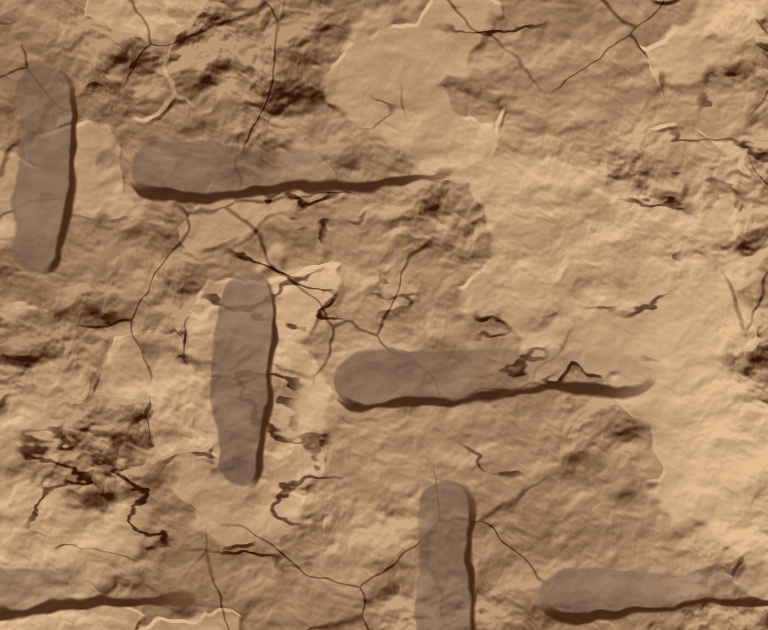
Write a Shadertoy shader that draws this texture.

```glsl
const vec2 LIGHT = vec2(-0.4, 0.92);
const vec2 STONE_STEP = vec2(0.322, -0.333);

float hash(vec2 p) {
    vec3 q = fract(p.xyx * 0.1031);
    q += dot(q, q.yzx + 33.33);
    return fract((q.x + q.y) * q.z);
}

float noise(vec2 p) {
    vec2 i = floor(p), f = fract(p);
    f = f * f * (3.0 - 2.0 * f);
    return mix(mix(hash(i), hash(i + vec2(1, 0)), f.x),
               mix(hash(i + vec2(0, 1)), hash(i + vec2(1, 1)), f.x), f.y);
}

float fbm(vec2 p, int octaves) {
    float sum = 0.0, amp = 0.5, total = 0.0;
    p += 40.0;
    for (int i = 0; i < octaves; i++) {
        sum += amp * noise(p);
        total += amp;
        amp *= 0.5;
        p = mat2(1.6, 1.2, -1.2, 1.6) * p + 7.3;
    }
    return sum / total;
}

vec2 warp(vec2 p, float scale, float amount) {
    return p + amount * (vec2(fbm(p * scale, 4), fbm(p * scale + 31.0, 4)) - 0.5);
}

// Cellular pattern: x = gap between the two nearest centres, y = cell value
vec2 cells(vec2 p) {
    vec2 id = floor(p);
    float first = 9.0, second = 9.0, value = 0.0;
    for (int y = -1; y <= 1; y++)
    for (int x = -1; x <= 1; x++) {
        vec2 c = id + vec2(x, y) + 50.0;
        float d = length(c - 50.0 + vec2(hash(c), hash(c + 19.7)) - p);
        if (d < first) { second = first; first = d; value = hash(c + 5.1); }
        else second = min(second, d);
    }
    return vec2(second - first, value);
}

// Pale broken plates, sparse along a diagonal belt of bare earth
float plaster(vec2 p) {
    vec2 plate = cells(warp(p, 10.0, 0.07) * vec2(6.0, 7.5));
    float belt = abs(dot(p - vec2(0.45, 0.55), vec2(0.74, 0.67)));
    float bias = mix(-0.1, 0.05, smoothstep(0.08, 0.4, belt));
    float chip = 0.24 * (plate.y - 0.5) * smoothstep(0.0, 0.12, plate.x);
    return smoothstep(0.5, 0.55, fbm(p * 4.5 + 3.0, 5) + chip + bias);
}

float height(vec2 p, out float plate) {
    plate = plaster(p);
    float rough = mix(0.55, 1.35, smoothstep(0.35, 0.65, fbm(p * 3.0 + 11.0, 3)));
    float grain = fbm(warp(p, 14.0, 0.04) * vec2(13.0, 17.0), 5);
    return 0.22 * plate + grain * rough * mix(1.0, 0.5, plate);
}

// Tapered stone: x = body coverage, y = dark gap along its shaded side
vec2 stone(vec2 p, vec2 start, vec2 axis, float len, float width, float taper, float fade) {
    vec2 q = p - start;
    q = vec2(dot(q, axis), dot(q, vec2(axis.y, -axis.x)));
    float u = clamp(q.x / len, 0.0, 1.0);
    float halfWidth = width * mix(1.0, taper, smoothstep(0.15, 0.5, u));
    float d = length(vec2(q.x - clamp(q.x, width, len - width), q.y)) - halfWidth;
    float body = smoothstep(0.003, -0.003, d) * (1.0 - fade * smoothstep(0.2, 0.75, u));
    float side = smoothstep(0.3, 0.9, q.y / halfWidth);
    float thickness = mix(0.004, 0.008, fade) * (0.4 + 1.2 * noise(p * 22.0));
    float gap = smoothstep(thickness + 0.003, thickness - 0.003, abs(d)) * side;
    return vec2(body, gap * (1.0 - 0.6 * smoothstep(0.8, 1.0, u)));
}

vec2 stones(vec2 p) {
    vec2 result = vec2(0.0);
    p = warp(p, 9.0, 0.045);
    for (int i = 0; i < 4; i++) {
        float k = float(i);
        vec2 shift = STONE_STEP * min(k, 2.0) - vec2(1.06, 0.0) * step(2.5, k);
        vec2 lying = stone(p, vec2(0.21, 0.725) + shift, vec2(0.999, 0.035), 0.52, 0.045, 0.65, 0.85);
        vec2 upright = stone(p, vec2(0.06, 0.56) + shift, vec2(0.03, 0.999), 0.33, 0.032, 1.3, 0.1);
        result = max(result, max(lying, upright));
    }
    return result;
}

vec3 earthColor(float tone) {
    return vec3(1.0, 0.94, 0.78) * tone - vec3(0.0, 0.1, 0.125);
}

void mainImage(out vec4 fragColor, in vec2 fragCoord) {
    vec2 p = fragCoord / iResolution.y;

    // Relief lit from the upper left
    float plate, unused;
    float h = height(p, plate);
    float relief = h - height(p + LIGHT * 0.006, unused);
    float occlusion = max(0.0, height(p + LIGHT * 0.018, unused) - h - 0.08);

    // Fine cracks and deep ragged cavities
    float edge = cells(warp(p, 8.0, 0.09) * 4.5 + 8.0).x;
    float crack = smoothstep(0.03, 0.0, edge) * smoothstep(0.48, 0.6, fbm(p * 4.0 + 23.0, 3));
    float ridge = abs(fbm(p * vec2(6.0, 11.0) + 5.0, 5) - 0.5);
    float cavity = smoothstep(0.028, 0.006, ridge) * smoothstep(0.53, 0.66, fbm(p * 5.0 + 17.0, 4));

    // Earth tone, then stones and their shadows
    vec2 rock = stones(p);
    float tone = 0.635 + 0.125 * plate + 0.22 * (fbm(p * 3.5 + 61.0, 5) - 0.5);
    tone = mix(tone, 0.53 + 0.14 * (fbm(p * 24.0, 4) - 0.5), rock.x);
    tone += clamp(2.4 * relief, -0.3, 0.14) * mix(1.0, 0.4, rock.x);
    tone -= (0.8 * occlusion + 0.24 * crack + 0.38 * cavity) * (1.0 - 0.85 * rock.x);
    tone = mix(tone, 0.25, 0.9 * rock.y);

    vec3 color = earthColor(clamp(tone, 0.2, 0.89));
    color += vec3(-0.01, 0.015, 0.045) * rock.x * (1.0 - rock.y);
    fragColor = vec4(color, 1.0);
}
```
